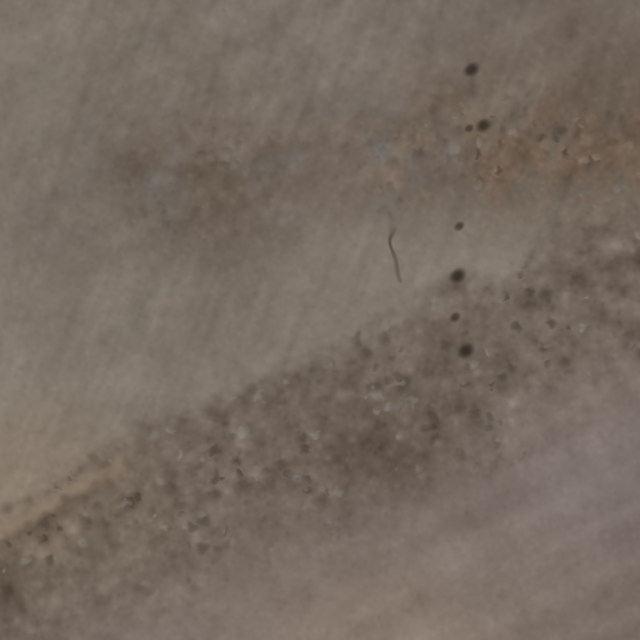
Reproduce this texture procedurally as a WebGL 1 fragment shader.

```glsl
precision highp float;
uniform vec2 u_resolution;

const vec3 CLAY = vec3(0.462, 0.420, 0.385);
const vec3 PALE = vec3(0.505, 0.468, 0.425);
const vec3 MAUVE = vec3(0.478, 0.432, 0.408);
const vec3 SAND = vec3(0.555, 0.490, 0.415);
const vec3 UMBER = vec3(0.365, 0.315, 0.268);
const vec3 RUST = vec3(0.400, 0.320, 0.250);
const vec3 SLATE = vec3(0.445, 0.440, 0.430);
const vec3 PIT = vec3(0.190, 0.165, 0.140);

vec3 hash3(vec2 cell) {
  vec3 q = fract(cell.xyx * vec3(0.1031, 0.1030, 0.0973));
  q += dot(q, q.yxz + 33.33);
  return fract((q.xxy + q.yzz) * q.zyx);
}

// Cellular noise: one soft bump of random sign in each cell, about -1 to 1
float blotch(vec2 p) {
  vec2 cell = floor(p);
  float sum = 0.0;
  for (int y = -1; y <= 1; y++) {
    for (int x = -1; x <= 1; x++) {
      vec2 id = cell + vec2(float(x), float(y));
      vec3 h = hash3(id + 57.0);
      vec2 d = p - id - h.xy;
      sum += (h.z * 2.0 - 1.0) * exp(-4.0 * dot(d, d));
    }
  }
  return sum;
}

// Soft specks, present in a given share of the cells
float specks(vec2 p, float share) {
  vec2 cell = floor(p);
  float cover = 0.0;
  for (int y = -1; y <= 1; y++) {
    for (int x = -1; x <= 1; x++) {
      vec2 id = cell + vec2(float(x), float(y));
      vec3 h = hash3(id + 211.0);
      float size = mix(0.3, 0.75, fract(h.z * 17.0));
      float dist = length(p - id - h.xy);
      cover = max(cover, step(h.z, share) * smoothstep(size, size * 0.1, dist));
    }
  }
  return cover;
}

vec2 rotate(vec2 p, float angle) {
  float c = cos(angle), s = sin(angle);
  return vec2(c * p.x + s * p.y, c * p.y - s * p.x);
}

// Soft elliptical patch
float patchMask(vec2 p, vec2 center, vec2 radius) {
  vec2 d = (p - center) / radius;
  return exp(-dot(d, d));
}

float segment(vec2 p, vec2 a, vec2 b) {
  vec2 ab = b - a;
  return length(p - a - ab * clamp(dot(p - a, ab) / dot(ab, ab), 0.0, 1.0));
}

// Dark holes scattered down the right of the middle
float pits(vec2 p) {
  float cover = 0.0;
  for (int i = 0; i < 7; i++) {
    vec3 h = hash3(vec2(float(i) * 7.0 + 3.0, 19.0));
    vec2 center = vec2(0.63 + 0.13 * h.x, 0.37 + (float(i) + h.y) * 0.086);
    float radius = mix(0.010, 0.022, h.z);
    vec2 d = rotate(p - center, 0.6) * vec2(1.0, 1.3);
    cover = max(cover, smoothstep(radius, radius * 0.2, length(d)) * (0.6 + 0.35 * h.z));
  }
  return cover;
}

void main() {
  vec2 uv = gl_FragCoord.xy / u_resolution;
  float cloud = blotch(uv * 5.0);
  float mottle = blotch(uv * 14.0 + 9.0);
  float clump = blotch(uv * 28.0 + 21.0);
  float grain = blotch(uv * 60.0 + 31.0);
  float fine = blotch(uv * 125.0 + 73.0);
  vec2 p = uv + 0.02 * vec2(cloud, mottle) + 0.008 * vec2(clump, grain);

  // Broad areas: smooth pale band, gritty slope, mauve lower corner
  float rise = p.y - 0.21 - 0.46 * p.x;
  float above = smoothstep(-0.03, 0.04, rise);
  float band = above * smoothstep(0.05, -0.04, p.y - 0.57 - 0.13 * p.x);
  float grit = (1.0 - above) * smoothstep(-0.36, -0.14, rise);
  vec3 color = mix(CLAY, MAUVE, smoothstep(-0.14, -0.35, rise));
  color = mix(color, PALE, 0.85 * band);
  color = mix(color, PALE, 0.9 * patchMask(p, vec2(0.05, 0.95), vec2(0.3, 0.35)));
  color = mix(color, SAND, 0.6 * patchMask(p, vec2(0.0, 0.22), vec2(0.22, 0.14)));
  color = mix(color, SAND, 0.45 * patchMask(p, vec2(0.6, 0.0), vec2(0.3, 0.14)));
  color = mix(color, UMBER, 0.32 * grit);

  // Stained patches
  float stain = patchMask(p, vec2(0.33, 0.72), vec2(0.17, 0.13));
  float rust = patchMask(p, vec2(0.84, 0.76), vec2(0.26, 0.09));
  float corner = patchMask(p, vec2(0.96, 0.86), vec2(0.3, 0.16));
  color = mix(color, UMBER, 0.7 * stain);
  color = mix(color, UMBER, 0.45 * max(corner, patchMask(p, vec2(0.6, 0.28), vec2(0.13, 0.05))));
  color = mix(color, RUST, rust * clamp(0.45 + 0.6 * clump + 0.3 * grain, 0.0, 0.8));
  float bluish = patchMask(p, vec2(0.62, 0.75), vec2(0.2, 0.07))
    + 0.5 * patchMask(p, vec2(0.2, 0.75), vec2(0.13, 0.2));
  color = mix(color, SLATE, 0.8 * bluish * smoothstep(-0.1, 0.6, blotch(uv * 19.0 + 4.0)));

  // Mottling and brushed streaks
  float rough = clamp(grit + rust + 0.4 * stain, 0.0, 1.0);
  float steep = blotch(rotate(uv, 1.2) * vec2(7.0, 75.0));
  float slanted = blotch(rotate(uv, 0.45) * vec2(4.0, 32.0) + 15.0);
  color += 0.026 * cloud + 0.022 * mottle;
  color += (0.010 + 0.030 * rough) * clump;
  color += (0.015 + 0.032 * rough) * grain + (0.015 + 0.012 * rough) * fine;
  color += 0.018 * steep * above + 0.022 * slanted * (1.0 - band);

  // Grit: ragged dark crumbs and a few light chips
  vec2 ragged = uv + 0.007 * vec2(grain, fine);
  float crumbs = specks(ragged * 44.0, 0.35) * smoothstep(-0.3, 0.4, mottle);
  color = mix(color, UMBER * 0.75, 0.6 * rough * crumbs);
  color = mix(color, SLATE * 1.3, 0.4 * rough * specks(ragged * 60.0 + 40.0, 0.06));

  // Sandy ridge with its shadow, hairline crack and pits
  float ridge = segment(p, vec2(-0.02, 0.18), vec2(0.19, 0.27));
  float shadow = segment(p, vec2(-0.02, 0.16), vec2(0.17, 0.245));
  color = mix(color, UMBER, 0.35 * smoothstep(0.016, 0.0, shadow));
  color = mix(color, SAND * 1.05, 0.5 * smoothstep(0.02, 0.0, ridge));
  float crack = segment(p, vec2(0.608, 0.665), vec2(0.636, 0.555));
  color = mix(color, UMBER * 0.75, (0.45 + 0.4 * clump) * smoothstep(0.006, 0.0, crack));
  color = mix(color, PIT, pits(uv));

  gl_FragColor = vec4(color, 1.0);
}
```
